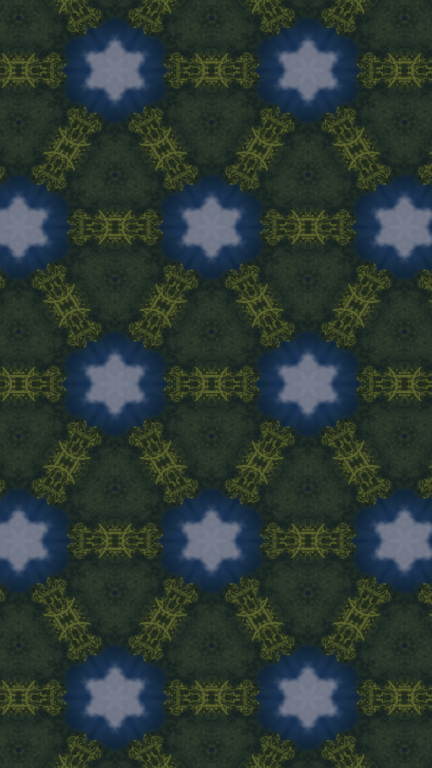
Reproduce this pattern procedurally as a WebGL 1 fragment shader.

```glsl
precision highp float;
// Kaleidoscope of pale six-pointed stars in blue discs, joined by leafy twigs.
// The plane is folded into one mirrored wedge of a hexagonal lattice, and
// layered noise is painted in that wedge so every repeat is symmetric.
uniform vec2 u_resolution;

float hash(vec2 p) {
  return fract(sin(dot(p, vec2(127.1, 311.7))) * 43758.5453);
}

float noise(vec2 p) {
  vec2 i = floor(p), f = fract(p);
  f = f * f * (3.0 - 2.0 * f);
  return mix(mix(hash(i), hash(i + vec2(1.0, 0.0)), f.x),
             mix(hash(i + vec2(0.0, 1.0)), hash(i + vec2(1.0, 1.0)), f.x), f.y);
}

float fbm(vec2 p) {
  float sum = 0.0, amp = 0.5;
  for (int i = 0; i < 4; i++) {
    sum += amp * noise(p);
    p = mat2(0.8, 0.6, -0.6, 0.8) * p * 2.0 + 7.3;
    amp *= 0.5;
  }
  return sum / 0.9375;
}

// Offset from the nearest lattice point, mirrored into a 30 degree wedge.
vec2 foldHex(vec2 p) {
  vec2 s = vec2(1.0, 1.7320508);
  vec2 a = mod(p + 0.5 * s, s) - 0.5 * s;
  vec2 b = mod(p, s) - 0.5 * s;
  vec2 q = abs(dot(a, a) < dot(b, b) ? a : b);
  vec2 n = vec2(-0.5, 0.8660254);
  q -= 2.0 * max(dot(q, n), 0.0) * n;
  return vec2(q.x, abs(q.y));
}

float stroke(float d, float width) {
  return 1.0 - smoothstep(width * 0.4, width * 1.6, abs(d));
}

// Dark woodland, lighter and triangularly streaked around the threefold centre.
vec3 woodland(vec2 w) {
  float d = distance(w, vec2(0.5, 0.2887));
  float cloud = fbm(w * 24.0 + 3.0);
  float grain = noise(w * 85.0 + 11.0);
  float light = (1.0 - smoothstep(0.12, 0.30, d)) * 0.7 + (cloud - 0.5) * 0.9 + 0.12;
  vec3 c = mix(vec3(0.085, 0.135, 0.13), vec3(0.16, 0.21, 0.16), clamp(light, 0.0, 1.0));
  float streak = noise(vec2(w.x * 14.0, w.y * 62.0 + 4.0 * cloud));
  float slant = noise(vec2(dot(w, vec2(0.5, 0.866)) * 15.0, dot(w, vec2(-0.866, 0.5)) * 60.0));
  c += vec3(0.065, 0.07, 0.04) * (0.6 * streak + 0.4 * slant - 0.48) * (1.0 - smoothstep(0.18, 0.27, d));
  c += vec3(0.05, 0.055, 0.035) * (grain - 0.5);
  return mix(c, vec3(0.07, 0.13, 0.18), 0.8 * (1.0 - smoothstep(0.008, 0.022, d)));
}

// Olive leaves and bright twigs around the midpoint between two stars.
vec3 addFoliage(vec3 c, vec2 w) {
  vec2 f = vec2(0.5 - w.x, w.y);
  float ragged = fbm(w * 32.0 + 19.0) - 0.5;
  float halfWidth = 0.078 + 0.018 * sin(f.x * 42.0) + 0.06 * ragged;
  float body = (1.0 - smoothstep(halfWidth - 0.02, halfWidth + 0.015, f.y))
             * (1.0 - smoothstep(0.20, 0.25, f.x + 0.11 * ragged));
  float leaves = noise(w * 65.0 + 5.0);
  c = mix(c, mix(vec3(0.10, 0.14, 0.10), vec3(0.25, 0.28, 0.14), leaves), body * 0.75);

  // Tangled veins, scattered buds and long side branches
  float vein = stroke(noise(w * 34.0 + 31.0) - 0.5, 0.055);
  float buds = smoothstep(0.68, 0.86, noise(w * 78.0 + 43.0));
  float wobble = 0.012 * (noise(vec2(f.x * 36.0, 2.0)) - 0.5);
  float branch = stroke(f.y - 0.018 - wobble, 0.005) + stroke(f.y - 0.052 + 2.0 * wobble, 0.005);
  branch *= smoothstep(0.25, 0.6, noise(w * 48.0 + 8.0));
  float bright = clamp(0.48 * vein + 0.75 * buds + 0.55 * branch, 0.0, 1.0);
  c = mix(c, vec3(0.41, 0.44, 0.18), bright * body * 0.72);

  // Curled horns and the crossbar joining them
  float horn = stroke(f.x - 0.04 - 5.0 * f.y * f.y, 0.006) * (1.0 - smoothstep(0.088, 0.10, f.y));
  float bar = stroke(f.y - 0.045, 0.005) * (1.0 - smoothstep(0.05, 0.06, f.x));
  return mix(c, vec3(0.42, 0.45, 0.20), 0.65 * max(horn, bar));
}

void main() {
  // Lattice spacing is the unit; rows are slightly compressed
  vec2 p = (gl_FragCoord.xy - 0.5 * u_resolution) / (0.4468 * u_resolution.x);
  vec2 w = foldHex(vec2(p.x + 0.523, p.y * 1.066));
  float r = length(w);
  float tip = atan(w.y, max(w.x, 0.0001)) / 0.5235988;
  float cloud = fbm(w * 22.0);
  float grain = noise(w * 80.0 + 23.0);

  // Blue disc with a frayed rim and faint rays
  vec3 c = woodland(w);
  float disc = 1.0 - smoothstep(0.255, 0.305, r + 0.11 * (cloud - 0.5) + 0.025 * (grain - 0.5));
  vec3 blue = mix(vec3(0.105, 0.205, 0.335), vec3(0.08, 0.16, 0.235), smoothstep(0.14, 0.28, r));
  blue += 0.035 * (noise(vec2(tip * 5.0, r * 14.0)) - 0.5) + 0.025 * (cloud - 0.5);
  c = mix(c, blue, disc);
  c = addFoliage(c, w);

  // Soft cloudy star, its tips pointing between the twigs
  float rim = 0.122 + 0.045 * smoothstep(0.0, 1.0, tip) + 0.04 * (cloud - 0.5);
  float star = 1.0 - smoothstep(rim - 0.032, rim + 0.028, r);
  vec3 pale = vec3(0.445, 0.47, 0.535) + 0.09 * (fbm(w * 30.0 + 9.0) - 0.5);
  pale += 0.04 * (1.0 - smoothstep(0.0, 0.03, r));
  c = mix(c, pale, star);

  gl_FragColor = vec4(c, 1.0);
}
```
